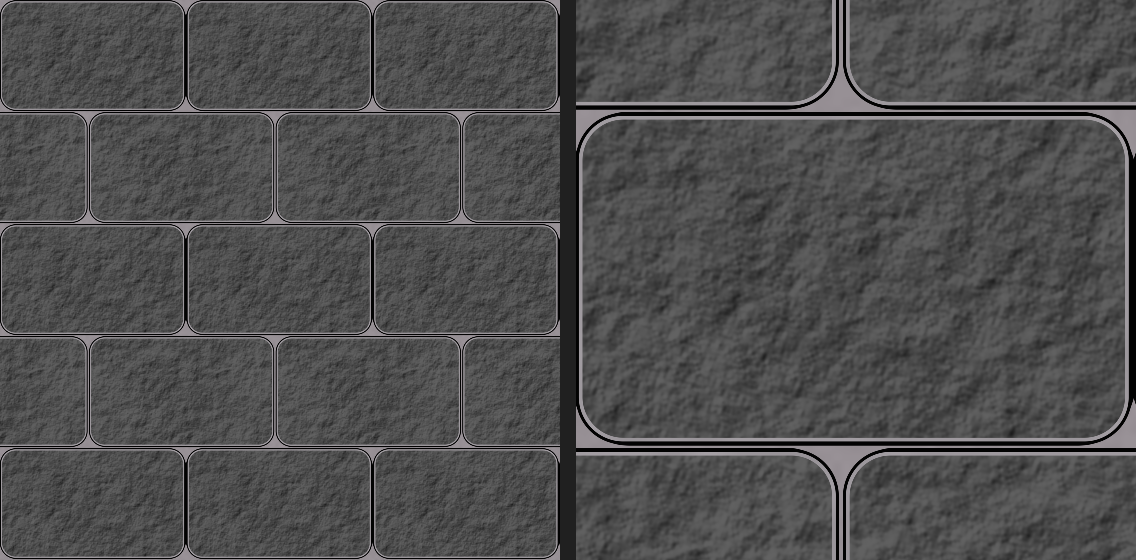
Left, the full canvas; right, a detail of the centre.
Reproduce this pattern procedurally as a Shadertoy shader.

```glsl
// Dark embossed stone bricks in running bond with black outlines and grey mortar.
#define GRID vec2(3.0, 5.0)           // bricks across, rows down
#define ROW_SHIFT 0.477               // offset of odd rows, in bricks
#define HALF_GAP vec2(0.0030, 0.0031) // half joint width
#define CORNER 0.0265                 // corner radius
#define OUTLINE vec3(0.0036, 0.0025, 0.0018) // black line: sides, top and base, corners
#define LIFT 0.0008                   // bricks sit high in their cells
#define RIM 0.0022                    // bright bevel inside the outline
#define GRAIN 56.0                    // coarsest relief frequency
#define EMBOSS 0.42                   // relief contrast
#define STONE vec3(0.307)
#define MORTAR vec3(0.590, 0.562, 0.582)
#define RIM_COLOR vec3(0.645, 0.625, 0.645)

float hash(vec2 cell) {
    uvec2 q = uvec2(ivec2(cell)) * uvec2(1597u, 3571u);
    uint n = (q.x ^ q.y) * 74729u;
    n = (n ^ (n >> 15)) * 28411u;
    n = (n ^ (n >> 13)) * 60493u;
    return float((n ^ (n >> 16)) & 65535u) / 65535.0;
}

float valueNoise(vec2 p) {
    vec2 i = floor(p), f = fract(p);
    f = f * f * (3.0 - 2.0 * f);
    return mix(mix(hash(i), hash(i + vec2(1, 0)), f.x),
               mix(hash(i + vec2(0, 1)), hash(i + vec2(1, 1)), f.x), f.y);
}

// Rough stone surface, each octave turned to hide the lattice
float stoneHeight(vec2 p) {
    float height = 0.0, amplitude = 1.0;
    p *= GRAIN;
    for (int octave = 0; octave < 4; octave++) {
        height += amplitude * valueNoise(p);
        p = mat2(1.6, 1.2, -1.2, 1.6) * p + 17.3;
        amplitude *= 0.57;
    }
    return height;
}

void mainImage(out vec4 fragColor, in vec2 fragCoord) {
    vec2 uv = fragCoord / iResolution.y;
    float aa = 0.40 / iResolution.y;

    // Running bond layout
    vec2 grid = uv * GRID;
    float oddRow = mod(floor(grid.y), 2.0);
    grid.x += 0.004 - ROW_SHIFT * oddRow;
    vec2 local = (fract(grid) - 0.5) / GRID;

    // Rounded brick
    vec2 halfSize = 0.5 / GRID - HALF_GAP;
    vec2 q = abs(local - vec2(0.0, LIFT)) - halfSize + CORNER;
    float brick = length(max(q, 0.0)) + min(max(q.x, q.y), 0.0) - CORNER;

    // Black outline: thin at corners, and beside the mortar seams of odd rows
    float sideWidth = mix(OUTLINE.x, OUTLINE.z, oddRow);
    float edgeWidth = q.y > q.x ? OUTLINE.y : sideWidth;
    float bend = smoothstep(-0.004, 0.008, min(q.x, q.y));
    float outline = brick - mix(edgeWidth, OUTLINE.z, bend);

    // Relief lit from the upper left, shared by the bricks of a row
    vec2 surface = local + vec2(3.0, 5.0 + 2.37 * oddRow);
    vec2 toLight = vec2(-0.0013, 0.0015);
    float relief = stoneHeight(surface) - stoneHeight(surface + toLight);
    float blotch = valueNoise(surface * 15.0) + valueNoise(surface * 31.0) - 1.0;
    float shade = EMBOSS * relief + 0.04 * blotch;
    shade = shade > 0.0 ? 0.08 * tanh(shade / 0.08) : shade;
    vec3 stone = STONE + shade;

    // Mortar, outline, rim and stone, from the outside in
    vec3 color = MORTAR + 0.03 * (valueNoise(uv * 180.0) - 0.5);
    color = mix(color, vec3(0.006), smoothstep(aa, -aa, outline));
    float rimWear = 0.92 + 0.08 * valueNoise(surface * 45.0);
    color = mix(color, RIM_COLOR * rimWear, smoothstep(aa, -aa, brick));
    color = mix(color, stone, smoothstep(aa, -aa, brick + RIM));

    fragColor = vec4(clamp(color, 0.0, 1.0), 1.0);
}
```
